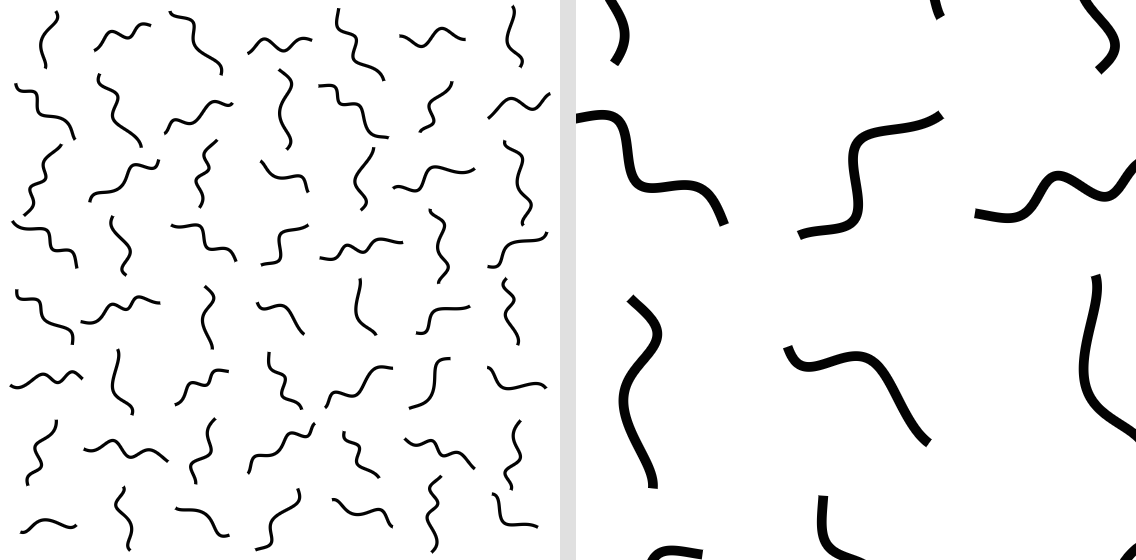
Left, the full canvas; right, a detail of the centre.
Write a WebGL 1 fragment shader that draws this pattern.

```glsl
precision highp float;
// Scattered wavy black pen strokes on white paper.
// Each cell of a jittered grid holds one stroke: a phase-warped sine along a
// random axis, drawn by its distance. Steep and flat axes alternate.

uniform vec2 u_resolution;

float hash(vec2 cell, float seed) {
  return fract(sin(dot(cell, vec2(127.1, 311.7)) + seed * 74.7) * 43758.545);
}

// Height (x) and slope (y) of a stroke at position t along its axis.
vec2 wave(float t, float freq, float phase) {
  float warp = 0.5 * freq * t + phase * 1.7;
  float angle = freq * t + phase + 0.6 * sin(warp);
  float bend = 26.0 * t + phase * 2.3;
  float height = 0.88 / freq * sin(angle) + 0.006 * sin(bend);
  float slope = 0.88 * cos(angle) * (1.0 + 0.3 * cos(warp)) + 0.156 * cos(bend);
  return vec2(height, slope);
}

// Signed distance to a flat-ended wavy stroke lying along the x axis.
float strokeDistance(vec2 p, float halfLength, float freq, float phase) {
  float t = p.x;
  vec2 w = wave(t, freq, phase);
  // Slide t towards the foot point nearest to p.
  for (int i = 0; i < 6; i++) {
    t -= (t - p.x + (w.x - p.y) * w.y) / (1.0 + w.y * w.y);
    w = wave(t, freq, phase);
  }
  float side = length(p - vec2(t, w.x)) - 0.0029;
  float cap = (abs(t) - halfLength) * sqrt(1.0 + w.y * w.y);
  return max(side, cap);
}

// Distance to the stroke that belongs to one grid cell.
float cellStroke(vec2 uv, vec2 cell, vec2 firstCentre, vec2 spacing) {
  vec2 jitter = vec2(hash(cell, 1.0), hash(cell, 2.0)) - 0.5;
  vec2 centre = firstCentre + cell * spacing + 0.018 * jitter;

  float angle = 1.5708 * mod(cell.x + cell.y, 2.0) + 1.5 * (hash(cell, 3.0) - 0.5);
  vec2 axis = vec2(cos(angle), sin(angle));

  // Shorten strokes that would run off the canvas.
  vec2 room = (min(centre, 1.0 - centre) - 0.012) / max(abs(axis), 0.01);
  float halfLength = mix(0.05, 0.078, hash(cell, 4.0));
  halfLength = min(halfLength, min(room.x, room.y));

  vec2 p = uv - centre;
  p = vec2(dot(p, axis), dot(p, vec2(-axis.y, axis.x)));
  float freq = mix(65.0, 105.0, hash(cell, 5.0));
  return strokeDistance(p, halfLength, freq, 6.2832 * hash(cell, 6.0));
}

void main() {
  vec2 uv = gl_FragCoord.xy / u_resolution;
  vec2 firstCentre = vec2(0.08, 0.075);
  vec2 lastCell = vec2(6.0, 7.0);
  vec2 spacing = (1.0 - 2.0 * firstCentre) / lastCell;
  vec2 home = floor((uv - firstCentre) / spacing + 0.5);

  // Nearest stroke among the surrounding cells.
  float d = 1.0;
  for (int y = -1; y <= 1; y++) {
    for (int x = -1; x <= 1; x++) {
      vec2 cell = home + vec2(float(x), float(y));
      if (cell == clamp(cell, vec2(0.0), lastCell)) {
        d = min(d, cellStroke(uv, cell, firstCentre, spacing));
      }
    }
  }

  // Ink on paper, with a one-pixel soft edge.
  float pixel = 1.0 / min(u_resolution.x, u_resolution.y);
  float ink = clamp(0.5 - d / pixel, 0.0, 1.0);
  gl_FragColor = vec4(mix(vec3(1.0), vec3(0.01), ink), 1.0);
}
```
